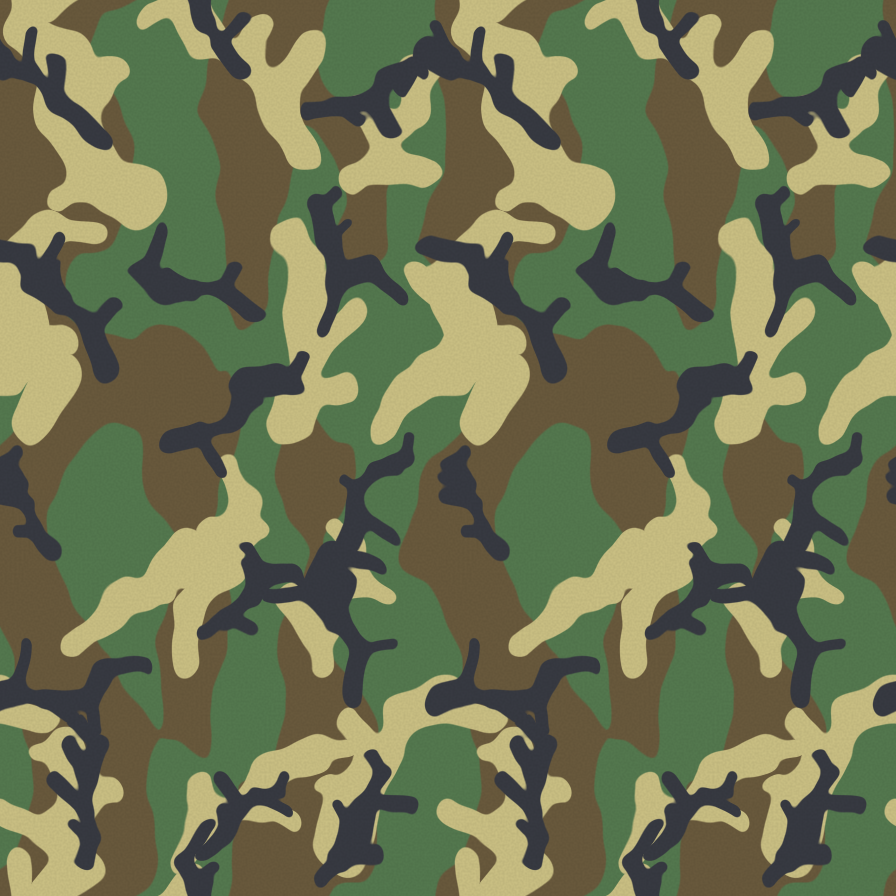
Reproduce this pattern procedurally as a Shadertoy shader.

```glsl
// Woodland camouflage cloth: tan and dark limbs over green and brown patches.

const vec2 TILES = vec2(2.0, 1.0);          // repeats across and down
const vec3 GREEN = vec3(0.32, 0.46, 0.30);
const vec3 BROWN = vec3(0.40, 0.34, 0.23);
const vec3 TAN   = vec3(0.77, 0.73, 0.50);
const vec3 DARK  = vec3(0.21, 0.22, 0.25);

const vec2 PATCH_GRID = vec2(4.0, 4.0);     // noise cells per tile
const vec2 TAN_GRID   = vec2(3.0, 4.0);     // limbs per tile
const vec2 DARK_GRID  = vec2(3.0, 5.0);
const float TAN_LENGTH  = 0.20;             // in canvas heights
const float TAN_RADIUS  = 0.021;
const float DARK_LENGTH = 0.15;
const float DARK_RADIUS = 0.0115;
const float TAN_SPREAD  = 1.5;              // range of lean, radians
const float DARK_SPREAD = 2.4;
const int   JOINTS      = 4;
const float BEND        = 1.5;
const float SCATTER     = 0.6;
const float WARP        = 0.022;
const float RIPPLE      = 0.007;
const vec2  GRAIN_GRID  = vec2(190.0, 380.0);
const float GRAIN       = 0.05;
const float UPRIGHT     = 1.5708;

vec2 hash2(vec2 p) {
    vec2 k = vec2(dot(p, vec2(127.1, 311.7)), dot(p, vec2(269.5, 183.3)));
    return fract(sin(k) * 43758.55);
}

vec2 heading(float angle) {
    return vec2(cos(angle), sin(angle));
}

// Gradient noise that wraps after one tile.
float corner(vec2 cell, vec2 f, vec2 period, float seed) {
    return dot(heading(6.2832 * hash2(mod(cell, period) + seed).x), f);
}

float wrapNoise(vec2 uv, vec2 period, float seed) {
    vec2 p = uv * TILES * period;
    vec2 i = floor(p), f = p - i;
    vec2 u = f * f * f * (f * (f * 6.0 - 15.0) + 10.0);
    vec2 e = vec2(0.0, 1.0);
    return mix(mix(corner(i, f, period, seed), corner(i + e.yx, f - e.yx, period, seed), u.x),
               mix(corner(i + e, f - e, period, seed), corner(i + 1.0, f - 1.0, period, seed), u.x), u.y);
}

vec2 wrapNoise2(vec2 uv, vec2 period, float seed) {
    return vec2(wrapNoise(uv, period, seed), wrapNoise(uv, period, seed + 17.0));
}

float smoothMin(float a, float b, float k) {
    float h = max(k - abs(a - b), 0.0) / k;
    return min(a, b) - 0.25 * h * h * k;
}

float capsule(vec2 p, vec2 a, vec2 b, float radius) {
    vec2 ab = b - a;
    float t = clamp(dot(p - a, ab) / dot(ab, ab), 0.0, 1.0);
    return length(p - a - ab * t) - radius;
}

// One crooked spine with a stub leaving each joint.
float limb(vec2 p, vec2 key, float len, float radius, float spread) {
    vec2 shape = hash2(key + 3.1);
    float size = mix(0.75, 1.25, shape.y);
    float lean = UPRIGHT + (shape.x - 0.5) * spread;
    float stride = size * len / float(JOINTS);
    vec2 a = -0.5 * size * len * heading(lean);
    float d = 1.0;
    for (int j = 0; j < JOINTS; j++) {
        vec2 h = hash2(key + 5.3 + 7.7 * float(j));
        vec2 g = hash2(key + 9.1 + 6.3 * float(j));
        float angle = lean + (h.x - 0.5) * BEND;
        vec2 b = a + stride * heading(angle);
        d = smoothMin(d, capsule(p, a, b, size * radius * mix(0.65, 1.3, h.y)), 0.6 * radius);
        float side = g.x < 0.5 ? -1.0 : 1.0;
        vec2 tip = b + stride * mix(0.6, 1.4, g.y) * heading(angle + side * mix(0.6, 1.3, h.y));
        d = smoothMin(d, capsule(p, b, tip, radius * mix(0.5, 0.8, g.y)), 0.6 * radius);
        a = b;
    }
    return d;
}

// Limbs scattered on a jittered grid, seen from the nearest nine cells.
float limbs(vec2 p, vec2 grid, float seed, float len, float radius, float spread) {
    vec2 cellSize = 1.0 / (TILES * grid);
    vec2 home = floor(p / cellSize);
    float d = 1.0;
    for (int y = -1; y <= 1; y++)
    for (int x = -1; x <= 1; x++) {
        vec2 cell = home + vec2(x, y);
        vec2 key = mod(cell, grid) + seed;
        vec2 centre = (cell + 0.5 + SCATTER * (hash2(key) - 0.5)) * cellSize;
        d = min(d, limb(p - centre, key, len, radius, spread));
    }
    return d;
}

void mainImage(out vec4 fragColor, in vec2 fragCoord) {
    vec2 uv = fragCoord / iResolution.xy;
    float soft = 0.9 / min(iResolution.x, iResolution.y);

    // Hand-drawn wobble
    vec2 p = uv + WARP * wrapNoise2(uv, vec2(5.0, 8.0), 2.0)
                + RIPPLE * wrapNoise2(uv, vec2(14.0, 24.0), 41.0);

    // Ground patches
    float field = wrapNoise(p, PATCH_GRID, 11.0) + 0.4 * wrapNoise(p + 0.06, 2.0 * PATCH_GRID, 23.0);
    float edge = max(fwidth(field), 0.0001);
    vec3 color = mix(GREEN, BROWN, smoothstep(-edge, edge, field));

    // Limbs on top
    float tanShape = limbs(p, TAN_GRID, 31.0, TAN_LENGTH, TAN_RADIUS, TAN_SPREAD);
    color = mix(color, TAN, smoothstep(soft, -soft, tanShape));
    float darkShape = limbs(p, DARK_GRID, 57.0, DARK_LENGTH, DARK_RADIUS, DARK_SPREAD);
    color = mix(color, DARK, smoothstep(soft, -soft, darkShape));

    // Cloth grain
    color *= 1.0 + GRAIN * wrapNoise(uv, GRAIN_GRID, 5.0);
    fragColor = vec4(color, 1.0);
}
```
